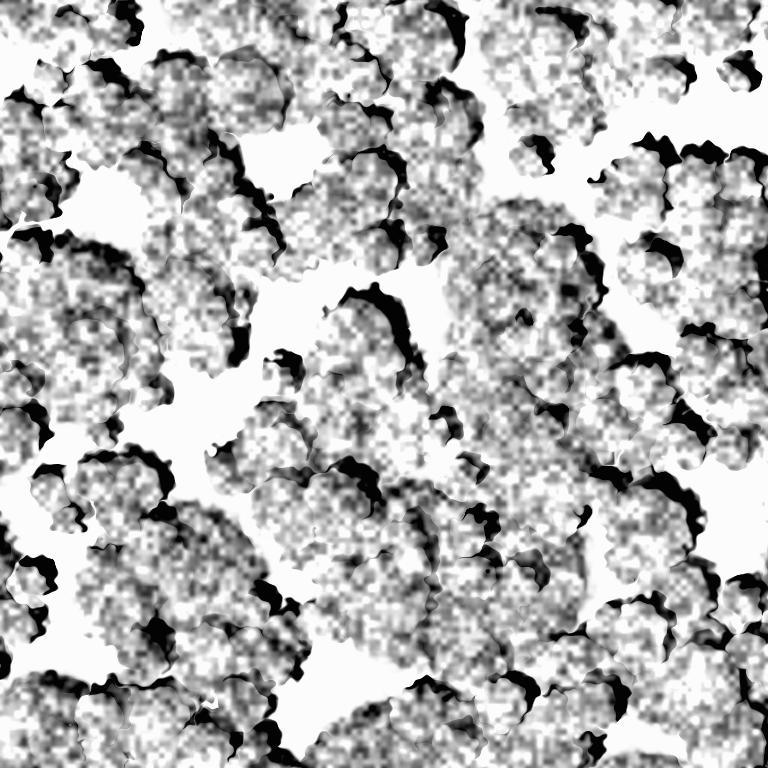
Give the GLSL for this texture, as a Shadertoy shader.

```glsl
vec3 hash3(vec2 cell) {
    vec3 q = fract(cell.xyx * vec3(0.1031, 0.1030, 0.0973) + 0.37);
    q += dot(q, q.yxz + 33.33);
    return fract((q.xxy + q.yzz) * q.zyx);
}

float grain(vec2 p) {
    vec2 cell = floor(p), f = fract(p);
    f = f * f * (3.0 - 2.0 * f);
    float low = mix(hash3(cell).x, hash3(cell + vec2(1, 0)).x, f.x);
    float high = mix(hash3(cell + vec2(0, 1)).x, hash3(cell + 1.0).x, f.x);
    return mix(low, high, f.y);
}

// Layered sines that gather the domes into clusters
float cluster(vec2 p) {
    p += 0.03 * sin(p.yx * 17.0 + vec2(1, 4));
    return sin(dot(p, vec2(19, 12)) + 1.0) + sin(dot(p, vec2(-13, 23)) + 3.0)
         + sin(dot(p, vec2(29, -7)) + 5.0);
}

// Cellular field of overlapping domes, left out where the cluster field is low
float domes(vec2 p, float cells, float radius, float gapLevel) {
    vec2 home = floor(p * cells);
    float height = 0.0;
    for (int y = -1; y <= 1; y++) {
        for (int x = -1; x <= 1; x++) {
            vec2 cell = home + vec2(x, y);
            vec3 rnd = hash3(cell + cells * 7.0);
            vec2 center = cell + 0.15 + 0.7 * rnd.xy;
            float size = radius * (0.75 + 0.45 * fract(rnd.z * 17.0));
            float d = length(p * cells - center) / size;
            float dome = smoothstep(0.0, 0.2, 1.0 - d);
            dome *= 0.2 + 0.7 * rnd.z + 0.35 * (1.0 - d * d);
            height = max(height, dome * step(gapLevel, cluster(center / cells)));
        }
    }
    return height;
}

float relief(vec2 p) {
    float small = domes(p, 17.0, 0.62, -0.75);
    float medium = 0.9 * domes(p, 10.0, 0.58, -0.6);
    float large = 0.65 * domes(p, 5.0, 0.6, 0.0);
    return max(small, max(medium, large));
}

void mainImage(out vec4 fragColor, in vec2 fragCoord) {
    vec2 p = fragCoord / iResolution.y;

    // Ragged outlines
    vec2 ragged = vec2(grain(p * 90.0), grain(p * 90.0 + 90.0)) - 0.5;
    vec2 q = p + 0.014 * ragged;

    // Dark rims on the upper right flanks, lit lower left flanks
    float height = relief(q);
    float drop = height - relief(q + vec2(0.014, 0.013));
    float shade = 1.7 * max(drop, 0.0) + 0.2 * min(drop, 0.0);

    // Fine mottling over broader light and dark patches
    float mottle = grain(p * 128.0) + grain(p * 64.0 + 40.0) - 1.0;
    float patches = grain(p * 11.0 + 5.0) - 0.5;
    float tone = 0.76 + 0.58 * mottle + 0.28 * patches - shade;

    float coverage = smoothstep(0.02, 0.25, height);
    float gray = mix(0.99, clamp(tone, 0.01, 0.99), coverage);
    fragColor = vec4(vec3(gray), 1.0);
}
```
